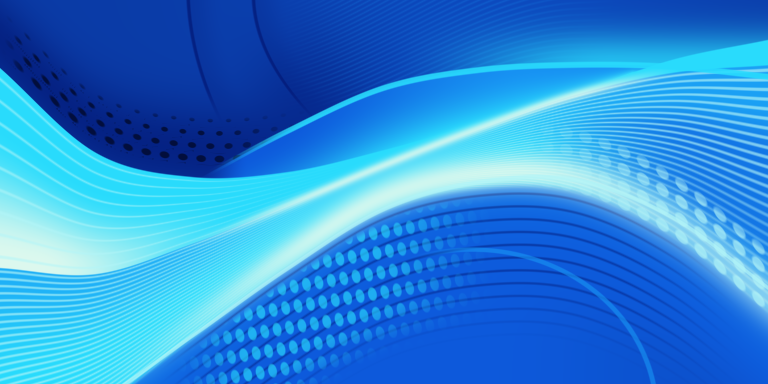
Give the GLSL for this background, as a WebGL 2 fragment shader.

```glsl
#version 300 es
precision highp float;
uniform vec2 u_resolution;
out vec4 fragColor;

const vec3 NAVY = vec3(0.01, 0.10, 0.47);
const vec3 DEEP = vec3(0.04, 0.23, 0.65);
const vec3 ROYAL = vec3(0.05, 0.35, 0.86);
const vec3 AZURE = vec3(0.09, 0.57, 0.95);
const vec3 CYAN = vec3(0.16, 0.86, 0.99);
const vec3 ICE = vec3(0.70, 0.96, 0.97);
const vec3 CREAM = vec3(0.90, 0.98, 0.93);

// Smooth height profile through nine knots spaced a quarter unit apart
float profile(float x, float[9] k) {
  int i = clamp(int(floor(x * 4.0)), 0, 7);
  float f = x * 4.0 - float(i);
  float b = k[i], c = k[i + 1];
  float a = i > 0 ? k[i - 1] : 2.0 * b - c;
  float d = i < 7 ? k[i + 2] : 2.0 * c - b;
  return b + 0.5 * f * (c - a + f * (2.0 * a - 5.0 * b + 4.0 * c - d + f * (3.0 * (b - c) + d - a)));
}

float cover(float d, float soft) { return smoothstep(-soft, soft, d); }

float stroke(float d, float width, float soft) {
  return 1.0 - smoothstep(width, width + soft, abs(d));
}

float glow(float d, float width) { return exp(-d * d / (width * width)); }

// Antialiased repeating lines that fade to their mean when too fine
float stripes(float c, float width) {
  float aa = fwidth(c);
  float line = 1.0 - smoothstep(width - aa, width + aa, abs(fract(c) - 0.5));
  return mix(line, 2.0 * width, smoothstep(0.4, 0.9, aa));
}

float dots(vec2 g, float radius) {
  float aa = 0.7 * max(fwidth(g.x), fwidth(g.y));
  return 1.0 - smoothstep(radius - aa, radius + aa, length(fract(g) - 0.5));
}

float window(float x, float a, float b, float c, float d) {
  return smoothstep(a, b, x) * (1.0 - smoothstep(c, d, x));
}

// Dark upper sky with a cyan haze on the right
vec3 upperSky(vec2 p, float edge, float px) {
  float h = p.y - edge;
  vec3 c = mix(DEEP, ROYAL, 0.45 * glow(p.x - 1.3, 0.6) * p.y);
  c = mix(c, NAVY, 0.75 * glow(h - 0.07, 0.12) * (1.0 - smoothstep(0.5, 1.1, p.x)));
  c = mix(c, NAVY, 0.45 * glow(length(p - vec2(0.82, 0.76)), 0.16));
  // Fan of fine contour lines
  float fan = (p.y - 0.62 - 0.24 * smoothstep(0.65, 1.5, p.x)) / (0.18 + 0.15 * p.x);
  c = mix(c, AZURE, 0.24 * stripes(fan * 26.0, 0.16) * window(p.x, 0.7, 0.95, 1.25, 1.65) * smoothstep(0.7, 0.8, p.y));
  // Two dark hanging folds
  for (int i = 0; i < 2; i++) {
    float s = float(i), drop = 1.0 - p.y;
    float x = 0.49 + 0.17 * s + 0.05 * drop + (0.7 + 0.8 * s) * drop * drop;
    float fold = smoothstep(0.67, 0.78, p.y);
    c = mix(c, NAVY, fold * (0.6 * stroke(p.x - x, 0.002, 2.0 * px) + 0.2 * window(p.x - x, -0.005, 0.0, 0.0, 0.09)));
  }
  // Dark dots following the edge
  vec2 grid = vec2(p.x * 21.0, h * 30.0);
  float radius = 0.30 - 0.04 * floor(grid.y);
  float spots = dots(grid + vec2(0.5 * mod(floor(grid.y), 2.0), 0.0), radius);
  c = mix(c, NAVY * 0.35, 0.8 * spots * window(h, 0.03, 0.035, 0.13, 0.17) * window(p.x, 0.0, 0.08, 0.5, 0.85));
  return mix(c, CYAN, 0.8 * smoothstep(1.0, 1.6, p.x) * glow(p.y - 0.83, 0.085));
}

// Royal blue lower field with nested dark arcs and light dots
vec3 lowerField(vec2 p, float depth, float px) {
  vec3 c = mix(ROYAL, AZURE, 0.6 * exp(-max(depth, 0.0) * 14.0));
  c = mix(c, DEEP, 0.35 * smoothstep(1.2, 2.0, p.x) * smoothstep(0.1, 0.4, depth));
  float arcs = stripes(depth * 30.0, 0.09) * (1.0 - smoothstep(0.2, 0.42, depth));
  c = mix(c, NAVY, 0.5 * arcs * window(p.x, 0.4, 0.6, 1.6, 1.95));
  vec2 grid = vec2(p.x * 30.0 + p.y * 6.0, (p.y - 0.16 * p.x) * 19.0);
  float fade = window(p.x, 0.45, 0.65, 0.95, 1.3) * window(depth, 0.015, 0.04, 0.22, 0.38);
  c = mix(c, CYAN, 0.65 * fade * dots(grid, 0.34));
  float arc = length((p - vec2(1.23, -0.08)) / vec2(0.48, 0.43)) - 1.0;
  return mix(c, AZURE, 0.65 * stroke(arc, 0.008, 4.0 * px) * smoothstep(1.05, 1.25, p.x));
}

void main() {
  vec2 p = gl_FragCoord.xy / u_resolution.y;
  float px = 1.0 / u_resolution.y;

  float edge = profile(p.x, float[9](0.823, 0.602, 0.539, 0.552, 0.609, 0.68, 0.758, 0.844, 0.896));
  float crest = profile(p.x, float[9](0.3, 0.4, 0.526, 0.659, 0.771, 0.818, 0.831, 0.826, 0.80));
  float seam = profile(p.x, float[9](0.302, 0.286, 0.365, 0.466, 0.57, 0.667, 0.753, 0.81, 0.83));
  float ribbon = profile(p.x, float[9](-0.15, -0.03, 0.154, 0.336, 0.487, 0.547, 0.536, 0.422, 0.224));
  float right = smoothstep(1.3, 1.85, p.x);
  float left = 1.0 - smoothstep(0.3, 0.95, p.x);

  // Sky and the blue veil below the crest
  vec3 color = upperSky(p, edge, px);
  float veil = clamp((crest - p.y) / max(crest - edge, 0.02), 0.0, 1.0);
  vec3 veilColor = mix(mix(ROYAL, AZURE, smoothstep(0.7, 1.4, p.x)), CYAN, veil * veil * smoothstep(0.5, 1.2, p.x));
  color = mix(color, veilColor, cover(crest - p.y, px) * smoothstep(0.5, 0.65, p.x));

  // Cyan sheet brightening to cream at its seam
  float sheet = clamp((edge - p.y) / max(edge - seam, 0.01), 0.0, 1.0);
  vec3 sheetColor = mix(CYAN, CREAM, 0.95 * smoothstep(0.3, 0.95, sheet) * (1.0 - smoothstep(0.1, 0.65, p.x)));
  sheetColor = mix(sheetColor, ICE, 0.55 * stripes(sheet * 9.0, 0.07) * left);
  color = mix(color, sheetColor, cover(edge - p.y, px));

  // Fanned lines between seam and ribbon
  float fan = (seam - p.y) / max(seam - ribbon, 0.02);
  vec3 fanColor = mix(AZURE, CYAN, mix(0.4 + 0.6 * smoothstep(0.0, 0.7, fan), 0.2, right));
  fanColor = mix(fanColor, CYAN, 0.7 * window(p.x, 0.4, 0.8, 1.2, 1.6));
  fanColor = mix(fanColor, ROYAL, 0.6 * right * window(fan, 0.15, 0.4, 0.7, 1.0));
  fanColor = mix(fanColor, ICE, 0.65 * stripes(fan * 24.0, 0.17) * (1.0 - 0.5 * right * smoothstep(0.4, 0.8, fan)));
  color = mix(color, fanColor, cover(seam - p.y, px));

  // Lower field and the pale ribbon crossing it
  float d = p.y - ribbon;
  color = mix(color, lowerField(p, -d - 0.04, px), cover(-d - 0.035, 0.012));
  float pale = glow(d, 0.045 + 0.025 * right) * smoothstep(0.2, 0.9, p.x);
  color = mix(color, CREAM, pale * mix(0.85, 0.5, right));
  color = mix(color, ICE, 0.7 * stroke(d + 0.035 * sin(p.x * 2.0), 0.003, 2.0 * px));
  float beads = dots(vec2(p.x * 20.0, d * 22.0), 0.33);
  color = mix(color, ICE, 0.65 * beads * right * window(d, -0.05, -0.04, 0.10, 0.15));

  // Bright highlights along the seam and crest
  float streak = glow(p.y - seam, 0.014) * window(p.x, 0.4, 0.85, 1.5, 1.8);
  color = mix(color, CREAM, 0.8 * streak);
  color = mix(color, CYAN, 0.9 * stroke(p.y - crest, 0.005, 2.0 * px) * smoothstep(0.53, 0.8, p.x));
  fragColor = vec4(color, 1.0);
}
```
